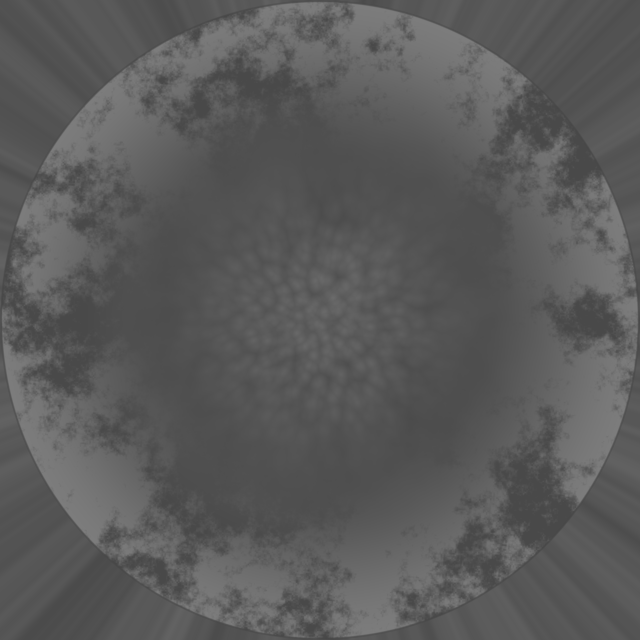
This background is drawn by a Shadertoy shader. Its source:

```glsl
const float DISC_RADIUS = 0.498;
const float RIM_WIDTH = 0.0012;
const float RIM_TONE = 0.27;
const float CENTER_TONE = 0.362;
const float RING_TONE = 0.312;
const float EDGE_TONE = 0.49;
const float CLOUD_TONE = 0.285;
const float CLOUD_DENSITY = 12.0;
const float CLOUD_ROUGHNESS = 0.74;
const float PATCH_DENSITY = 5.0;
const float PATCH_STRENGTH = 0.14;
const float GAP_COUNT = 5.0;
const float GAP_ANGLE = 1.13;
const float GAP_STRENGTH = 0.085;
const float CELL_DENSITY = 54.0;
const float CELL_GROWTH = 2.6;
const float CELL_CONTRAST = 0.105;
const float RAY_TONE = 0.338;
const float RAY_CONTRAST = 0.14;

float hash(vec2 p) {
    vec3 q = fract(p.xyx * 0.1031);
    q += dot(q, q.yzx + 33.33);
    return fract((q.x + q.y) * q.z);
}

float valueNoise(vec2 p) {
    vec2 cell = floor(p), f = fract(p);
    f = f * f * (3.0 - 2.0 * f);
    float low = mix(hash(cell), hash(cell + vec2(1, 0)), f.x);
    float high = mix(hash(cell + vec2(0, 1)), hash(cell + vec2(1, 1)), f.x);
    return mix(low, high, f.y);
}

float fbm(vec2 p, float roughness) {
    const mat2 TURN = mat2(0.8, 0.6, -0.6, 0.8);
    float sum = 0.0, weight = 1.0, total = 0.0;
    for (int i = 0; i < 6; i++) {
        sum += weight * valueNoise(p);
        total += weight;
        weight *= roughness;
        p = TURN * p * 2.03 + 17.3;
    }
    return sum / total;
}

// Distance to the nearest scattered cell centre
float cellDistance(vec2 p) {
    vec2 cell = floor(p);
    float nearest = 4.0;
    for (int y = -1; y <= 1; y++) {
        for (int x = -1; x <= 1; x++) {
            vec2 id = cell + vec2(x, y);
            vec2 site = id + vec2(hash(id + 40.0), hash(id + 91.0));
            nearest = min(nearest, distance(p, site));
        }
    }
    return nearest;
}

// Streaks depend on direction only, so they wrap without a seam
float rayTone(vec2 direction) {
    float streaks = 0.40 * valueNoise(direction * 7.0 + 30.0)
                  + 0.35 * valueNoise(direction * 21.0 + 60.0)
                  + 0.25 * valueNoise(direction * 60.0 + 90.0);
    return RAY_TONE + RAY_CONTRAST * (streaks - 0.5);
}

// Dark speckled clouds, thinned at regular angles
float cloudCover(vec2 p, float radius) {
    float gap = GAP_STRENGTH * cos(GAP_COUNT * (atan(p.y, p.x) - GAP_ANGLE));
    float patches = PATCH_STRENGTH * (valueNoise(p * PATCH_DENSITY + 12.0) - 0.5);
    float density = fbm(p * CLOUD_DENSITY + 25.0, CLOUD_ROUGHNESS) + patches - gap;
    return smoothstep(0.41, 0.70, density) * smoothstep(0.22, 0.38, radius);
}

float discTone(vec2 p, float radius) {
    // Faint bright core, dark ring, bright border
    float tone = mix(CENTER_TONE, RING_TONE, smoothstep(0.0, 0.27, radius));
    tone = mix(tone, EDGE_TONE, smoothstep(0.24, 0.52, radius));

    // Soft cells that grow and fade outward
    vec2 cellPoint = p * CELL_DENSITY / (1.0 + CELL_GROWTH * radius) + 50.0;
    float cells = 0.65 * cellDistance(cellPoint)
                + 0.35 * cellDistance(cellPoint * 1.6 + 20.0);
    float cellFade = 1.0 - smoothstep(0.06, 0.28, radius);
    tone += CELL_CONTRAST * cellFade * (0.46 - cells);

    // Broad haze softens the inner ring
    float haze = fbm(p * 12.0 + 70.0, 0.5) - 0.5;
    tone += 0.05 * haze * (1.0 - smoothstep(0.2, 0.4, radius));

    return mix(tone, CLOUD_TONE, cloudCover(p, radius));
}

void mainImage(out vec4 fragColor, in vec2 fragCoord) {
    float size = min(iResolution.x, iResolution.y);
    vec2 p = (fragCoord - 0.5 * iResolution.xy) / size;
    float radius = length(p);
    float pixel = 1.0 / size;

    // Disc over rays, with a thin dark rim
    float offset = radius - DISC_RADIUS;
    float outside = smoothstep(-pixel, pixel, offset);
    float tone = mix(discTone(p, radius), rayTone(p / max(radius, 1e-4)), outside);
    float rim = 1.0 - smoothstep(0.0, RIM_WIDTH + pixel, abs(offset));
    tone = mix(tone, RIM_TONE, 0.6 * rim);

    fragColor = vec4(vec3(tone), 1.0);
}
```
